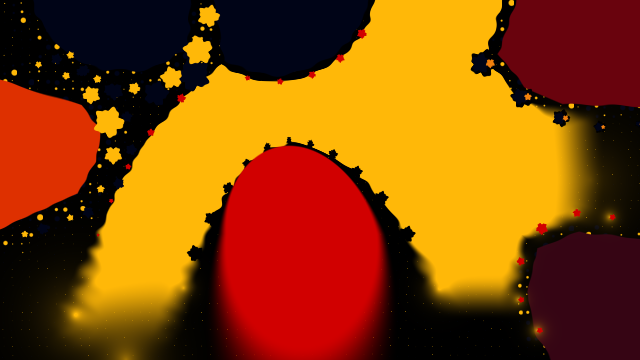
Give the GLSL for this background, as a Shadertoy shader.

```glsl
// Abstract fractal-like basins: a glowing yellow arch over a red egg, with dark
// polygonal basins around it. Shapes are distance functions with sine ripples;
// beads follow arcs in loops and cellular noise scatters specks along the rims.

const vec3 YELLOW = vec3(1.0, 0.72, 0.03);
const vec3 NAVY = vec3(0.0, 0.015, 0.09);
const vec3 RED = vec3(0.82, 0.0, 0.0);

vec2 hash2(vec2 p) {
    return fract(sin(vec2(dot(p, vec2(127.1, 311.7)), dot(p, vec2(269.5, 183.3)))) * 4375.85);
}

// Signed distance to the line a-b, positive on its left
float edge(vec2 p, vec2 a, vec2 b) {
    return dot(p - a, normalize(vec2(a.y - b.y, b.x - a.x)));
}

// Lumpy disc
float blob(vec2 p, vec2 c, float r) {
    vec2 q = p - c;
    float a = atan(q.y, q.x + 1e-5);
    return length(q) - r * (0.9 + 0.13 * sin(5.0 * a + 90.0 * c.x) + 0.06 * sin(11.0 * a));
}

void paint(inout vec3 col, vec3 ink, float d) {
    float aa = 0.8 / iResolution.y;
    col = mix(col, ink, smoothstep(aa, -aa, d));
}

// Point on an arc, with the angle measured from straight down
vec2 hang(vec2 c, float r, float a) {
    return c + r * vec2(sin(a), -cos(a));
}

float spark(vec2 p, vec2 c, float size) {
    return exp(-length(p - c) / size);
}

void mainImage(out vec4 fragColor, in vec2 fragCoord) {
    vec2 p = fragCoord / iResolution.y;
    float ripple = 0.003 * (sin(p.x * 61.0 + 3.0 * sin(p.y * 43.0)) + sin(p.y * 97.0 + p.x * 53.0));

    // Basins
    float orange = max(edge(p, vec2(0.0, 0.78), vec2(0.225, 0.706)), edge(p, vec2(0.225, 0.706), vec2(0.282, 0.637)));
    orange = max(orange, edge(p, vec2(0.282, 0.637), vec2(0.266, 0.55)));
    orange = max(orange, edge(p, vec2(0.266, 0.55), vec2(0.215, 0.463)));
    orange = max(orange, edge(p, vec2(0.215, 0.463), vec2(0.0, 0.363)));
    float maroon = max(edge(p, vec2(1.778, 0.705), vec2(1.563, 0.711)), edge(p, vec2(1.563, 0.711), vec2(1.458, 0.757)));
    maroon = max(maroon, edge(p, vec2(1.458, 0.757), vec2(1.384, 0.85)));
    maroon = max(maroon, edge(p, vec2(1.384, 0.85), vec2(1.435, 1.0)));
    float plum = max(edge(p, vec2(1.532, 0.0), vec2(1.486, 0.074)), edge(p, vec2(1.486, 0.074), vec2(1.465, 0.19)));
    plum = max(plum, edge(p, vec2(1.465, 0.19), vec2(1.493, 0.31)));
    plum = max(plum, edge(p, vec2(1.493, 0.31), vec2(1.609, 0.356)));
    plum = max(plum, edge(p, vec2(1.609, 0.356), vec2(1.778, 0.336)));
    float navyLeft = max(length(p - vec2(0.347, 1.07)) - 0.267, p.x - 0.525);
    float bowl = length(p - vec2(0.764, 1.058));
    float navyRight = max(bowl - 0.266, 0.59 + 0.2 * (1.0 - p.y) - p.x);

    // Cellular specks near the rims
    vec3 col = vec3(0.0);
    vec2 cell = floor(p * 42.0), rnd = hash2(cell);
    float speck = length(fract(p * 42.0) - 0.3 - 0.4 * rnd) / 42.0;
    float rim = max(smoothstep(0.11, 0.02, min(orange, navyLeft)), smoothstep(0.045, 0.02, min(maroon, plum)));
    paint(col, rnd.y > 0.55 ? YELLOW : NAVY, speck - 0.009 * rim * rnd.x * rnd.x);

    // Yellow arch: cut by the left flank, the bowl, two basins and a parabola
    float dx = p.x - 0.803, bend = dx < 0.0 ? 4.6 : 2.4;
    float arch = (0.6 - bend * dx * dx - p.y) / sqrt(1.0 + 4.0 * bend * bend * dx * dx);
    float flank = 0.7 * (0.18 + 0.26 * p.y + 0.5 * pow(p.y, 4.0) - p.x);
    float body = max(max(arch, flank), max(0.284 - bowl, max(0.033 - maroon, 0.045 - plum)));
    float soft = 0.002 + 0.045 * smoothstep(0.42, 0.1, p.y) + 0.03 * smoothstep(1.45, 1.6, p.x);
    float glow = smoothstep(soft, -soft, body + ripple);
    glow *= p.x < 0.803 ? smoothstep(0.0, 0.24, p.y) : smoothstep(0.11, 0.24, p.y);
    glow *= 1.0 - smoothstep(1.52, 1.68, p.x);
    glow += 0.35 * spark(p, vec2(0.21, 0.125), 0.07) + 0.5 * spark(p, vec2(0.21, 0.125), 0.012);
    glow += 0.6 * spark(p, vec2(0.35, 0.0), 0.05) + 0.6 * spark(p, vec2(0.51, 0.2), 0.015);
    glow += 0.7 * spark(p, vec2(1.22, 0.197), 0.02) + 0.22 * spark(p, vec2(1.64, 0.5), 0.09);
    col = mix(col, YELLOW, clamp(glow, 0.0, 1.0));

    // Dark buds along the parabola, growing away from the crown
    for (float i = -5.0; i < 5.5; i++) {
        float n = abs(i);
        float x = i < 0.0 ? -0.062 * n + 0.002 * n * n : 0.058 * n + 0.0015 * n * n;
        vec2 c = vec2(0.803 + x, 0.607 - (i < 0.0 ? 4.6 : 2.4) * x * x);
        paint(col, vec3(0.0), min(blob(p, c, 0.007 + 0.003 * n), blob(p, c + vec2(0.0, 0.007), 0.006)));
    }

    // Red egg, blurred towards its foot
    vec2 egg = p - vec2(0.838 - 0.14 * max(p.y - 0.35, 0.0), 0.26);
    float haze = 0.002 + 0.09 * pow(max(0.55 - p.y, 0.0) / 0.55, 2.0);
    col = mix(col, RED, smoothstep(haze, -haze, 0.23 * (length(egg / vec2(0.229, 0.335)) - 1.0)));

    paint(col, NAVY, min(navyLeft, navyRight) + ripple);
    paint(col, vec3(0.87, 0.19, 0.0), orange + 0.5 * ripple);
    paint(col, vec3(0.41, 0.01, 0.05), maroon + 0.5 * ripple);
    paint(col, vec3(0.21, 0.02, 0.08), plum + 0.5 * ripple);

    // Yellow islands below the left navy basin, with navy ones between
    for (float j = 0.0; j < 6.0; j++) {
        float a = -0.65 + 0.37 * j, r = 0.25 + 0.045 * sin(0.63 * j);
        vec2 hub = vec2(0.347, 1.046);
        if (j < 4.0) paint(col, NAVY, blob(p, hang(hub, r + 0.025, a + 0.185), 0.012 + 0.011 * j));
        paint(col, YELLOW, blob(p, hang(hub, r, a), 0.01 + 0.03 * exp(-0.4 * (j - 4.0) * (j - 4.0))));
    }
    // Islands around the orange basin
    for (float i = 0.0; i < 8.0; i++) {
        float a = 1.257 - 0.244 * i - 0.0183 * i * i;
        vec2 c = vec2(0.005, 0.572) + vec2(0.31, 0.245) * (1.0 + 0.07 * sin(a)) * vec2(cos(a), sin(a));
        paint(col, NAVY, blob(p, c + vec2(0.05, 0.015), 0.015));
        paint(col, YELLOW, blob(p, c, 0.009 + 0.033 * exp(-0.8 * (i - 3.0) * (i - 3.0))));
    }
    // Red beads on the bowl and the flank; dark eyes below the maroon basin
    for (float k = 0.0; k < 5.0; k++) {
        paint(col, RED, blob(p, hang(vec2(0.764, 1.058), 0.285, -0.27 + 0.32 * k), 0.007 + 0.0015 * k));
        float y = 0.727 - 0.095 * k;
        paint(col, RED, blob(p, vec2(0.175 + 0.26 * y + 0.5 * pow(y, 4.0), y), 0.012 - 0.002 * k));
        vec2 eye = vec2(1.343 + 0.108 * k, 0.824 - 0.11 * k + 0.017 * k * k);
        float size = 0.038 - 0.007 * k;
        paint(col, vec3(0.0), blob(p, eye, size));
        paint(col, NAVY, blob(p, eye - vec2(0.2 * size, 0.0), 0.7 * size));
        paint(col, vec3(0.95, 0.5, 0.05), blob(p, eye + vec2(0.5 * size, 0.0), 0.32 * size));
    }
    // Lit red beads around the plum basin
    for (float k = 0.0; k < 6.0; k++) {
        float a = 1.62 + 0.38 * k;
        vec2 c = vec2(1.713, 0.167) + (0.23 + 0.06 * sin(0.63 * k)) * vec2(cos(a), sin(a));
        col = mix(col, YELLOW, 0.8 * spark(p, c - vec2(0.008, 0.0), 0.012));
        paint(col, RED, blob(p, c, 0.008 + 0.008 * exp(-(k - 2.0) * (k - 2.0))));
    }
    fragColor = vec4(col, 1.0);
}
```
